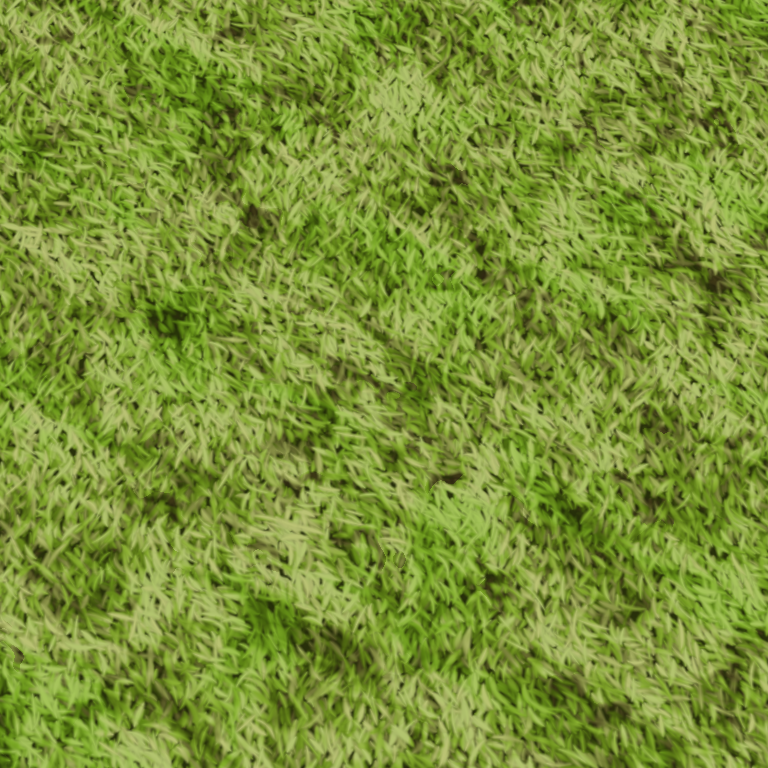
This texture is drawn by a Shadertoy shader. Its source:

```glsl
const int LAYERS = 9;
const float CELL_LOW = 0.019;      // blade spacing in the bottom layer
const float CELL_TOP = 0.029;      // blade spacing in the top layer
const float BLADE_WIDTH = 0.0037;  // half width
const float SOFTNESS = 0.0034;
const float SHADOW = 0.07;
const float LEAN = 1.90;           // mean blade direction in radians
const float SPREAD = 1.9;
const float BAND_ANGLE = -0.68;    // direction of worn strips
const float PERSPECTIVE = 0.25;
const float BASE_TONE = 0.30;
const float HEIGHT_TONE = 0.61;    // brightening from bottom to top layer
const float BLADE_CONTRAST = 0.36;
const float PATCH_CONTRAST = 0.44;
const float TUFT_CONTRAST = 0.46;
const float WORN_SHADE = 0.46;

const vec3 SOIL   = vec3(0.16, 0.19, 0.04);
const vec3 DEEP   = vec3(0.29, 0.38, 0.06);
const vec3 MID    = vec3(0.41, 0.54, 0.10);
const vec3 BRIGHT = vec3(0.55, 0.69, 0.20);
const vec3 PALE   = vec3(0.70, 0.77, 0.43);
const vec3 BROWN  = vec3(0.27, 0.23, 0.10);
const vec3 STRAW  = vec3(0.74, 0.76, 0.46);

vec4 hash4(vec3 p) {
    vec4 q = fract(p.xyzx * vec4(0.1031, 0.1030, 0.0973, 0.1099));
    q += dot(q, q.wzxy + 33.33);
    return fract((q.xxyz + q.yzzw) * q.zywx);
}

mat2 rotation(float a) {
    return mat2(cos(a), -sin(a), sin(a), cos(a));
}

// Distance to the nearest scattered point, with a random value for it
vec2 cellular(vec2 p) {
    vec2 nearest = vec2(9.0, 0.0);
    for (int j = -1; j <= 1; j++)
    for (int i = -1; i <= 1; i++) {
        vec2 cell = floor(p) + vec2(i, j);
        vec4 rnd = hash4(vec3(cell + 50.0, 71.0));
        float d = length(cell + rnd.xy - p);
        if (d < nearest.x) nearest = vec2(d, rnd.z);
    }
    return nearest;
}

// Slow variation from layered, warped sines, about -1 to 1
float patches(vec2 p) {
    float sum = 0.0, gain = 0.5;
    for (int i = 0; i < 4; i++) {
        p = rotation(1.1) * p + 0.6 * sin(p.yx * 1.3 + 2.0);
        sum += gain * sin(p.x) * cos(p.y);
        p *= 1.8;
        gain *= 0.7;
    }
    return sum;
}

vec3 grassRamp(float tone) {
    float t = clamp(tone, 0.0, 1.0) * 4.0;
    vec3 c = mix(SOIL, DEEP, clamp(t, 0.0, 1.0));
    c = mix(c, MID, clamp(t - 1.0, 0.0, 1.0));
    c = mix(c, BRIGHT, clamp(t - 2.0, 0.0, 1.0));
    return mix(c, PALE, clamp(t - 3.0, 0.0, 1.0));
}

void mainImage(out vec4 fragColor, in vec2 fragCoord) {
    vec2 uv = fragCoord / iResolution.y;
    vec2 p = (uv - vec2(0.5, 0.0)) * (1.0 + PERSPECTIVE * uv.y) + 2.0;

    // Lush, dry and worn areas follow the diagonal strips
    vec2 strip = rotation(BAND_ANGLE) * p;
    strip.y = -strip.y;
    float dryness = patches(strip * vec2(9.0, 17.0));
    float light = patches(strip * vec2(14.0, 23.0) + 7.0);
    float sway = 0.35 * sin(p.x * 8.0 + 2.0 * sin(p.y * 7.0));
    vec2 ragged = 0.25 * sin(p.yx * 90.0) + 0.15 * sin(p * 170.0);
    vec2 spot = cellular(strip * vec2(10.0, 19.0) + ragged);
    float worn = (1.0 - smoothstep(0.05, 0.5, spot.x)) * smoothstep(0.65, 0.9, spot.y);
    float tuft = 0.42 - cellular(strip * vec2(19.0, 30.0) + ragged + 9.0).x;
    float shade = PATCH_CONTRAST * light + TUFT_CONTRAST * tuft - WORN_SHADE * worn;

    vec3 color = mix(SOIL, BROWN * 0.7, worn);

    // Blades painted from the shaded bottom up to the sunlit top
    for (int layer = 0; layer < LAYERS; layer++) {
        float height = float(layer) / float(LAYERS - 1);
        float size = mix(CELL_LOW, CELL_TOP, height * height * height);
        vec2 grid = p / size + float(layer) * vec2(3.37, 5.71);

        for (int j = -1; j <= 1; j++)
        for (int i = -1; i <= 1; i++) {
            vec2 cell = floor(grid) + vec2(i, j);
            vec4 rnd = hash4(vec3(cell, float(layer) * 7.0 + 3.0));
            vec4 look = hash4(vec3(cell.yx, float(layer) * 5.0 + 90.0));

            float angle = LEAN + sway + SPREAD * (rnd.z - 0.5);
            vec2 dir = vec2(cos(angle), sin(angle));
            vec2 d = (grid - cell - rnd.xy) * size;
            float halfLength = size * mix(0.45, 0.95, rnd.w);
            float along = dot(d, dir) / halfLength;
            float bend = (look.x - 0.5) * 0.5 * halfLength;
            float across = dot(d, vec2(dir.y, -dir.x)) - bend * (along * along - 0.3);

            float taper = 1.0 - along * along;
            float tip = smoothstep(0.0, 0.5, taper);
            float width = BLADE_WIDTH * mix(0.65, 1.2, look.y) * taper;
            float edge = abs(across) - width;
            float cover = tip * (1.0 - smoothstep(-SOFTNESS, SOFTNESS, edge));
            float shadow = tip * (1.0 - smoothstep(-SOFTNESS, 2.0 * SOFTNESS, edge));

            float tone = BASE_TONE + HEIGHT_TONE * height + shade;
            tone += BLADE_CONTRAST * (look.z - 0.5) + 0.04 * across / BLADE_WIDTH;
            float dry = smoothstep(0.62, 0.9, look.w + 0.38 * dryness + 0.4 * worn);
            vec3 green = grassRamp(tone);
            green.rb *= 1.0 - vec2(0.08, 0.2) * smoothstep(0.0, 0.6, -dryness);
            vec3 blade = mix(green, mix(BROWN, STRAW, clamp(tone, 0.0, 1.0)), 0.75 * dry);

            color *= 1.0 - SHADOW * shadow;
            color = mix(color, blade, cover);
        }
    }
    fragColor = vec4(color, 1.0);
}
```
